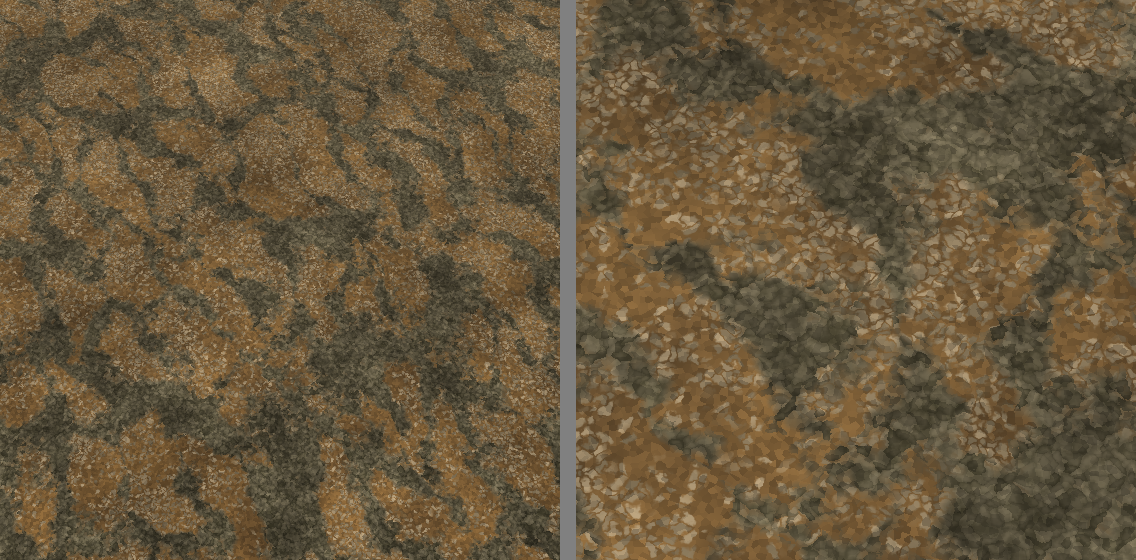
Left, the full canvas; right, a detail of the centre.
Write a Shadertoy shader that draws this texture.

```glsl
// Dry ground seen at a slant: a network of grey-green scrub around ochre soil
// patches strewn with pale stones. Stretched, warped cellular noise lays out the
// scrub; finer cells make stones, tufts and grain; layered sines add variation.

vec2 hash2(vec2 p) {
    p = vec2(dot(p, vec2(127.1, 311.7)), dot(p, vec2(269.5, 183.3)));
    return fract(sin(p) * 43758.5);
}

// Nearest distance, second distance and a random value of the nearest cell
vec3 cells(vec2 p) {
    vec2 base = floor(p), f = p - base;
    vec3 best = vec3(9.0, 9.0, 0.0);
    for (int y = -1; y <= 1; y++)
    for (int x = -1; x <= 1; x++) {
        vec2 o = vec2(x, y);
        vec2 h = hash2(base + o);
        float d = length(o + h - f);
        if (d < best.x) best = vec3(d, best.x, fract(h.x * 17.0 + h.y * 5.0));
        else best.y = min(best.y, d);
    }
    return best;
}

// Layered, rotated sines, about -1 to 1
float waves(vec2 p) {
    float sum = 0.0, amp = 0.8;
    for (int i = 0; i < 5; i++) {
        sum += amp * sin(p.x + 0.7 * sin(p.y * 0.8)) * cos(p.y);
        p = mat2(0.8, 0.6, -0.6, 0.8) * p * 1.9 + 3.7;
        amp *= 0.55;
    }
    return sum;
}

void mainImage(out vec4 fragColor, in vec2 fragCoord) {
    vec2 uv = fragCoord / iResolution.xy;

    // Mild perspective: features shrink towards the top
    vec2 ground = vec2(uv.x - 0.5, uv.y) * 1.5 / (1.5 - 0.5 * uv.y);

    // Fine layers: stones, tufts and grain
    vec2 ripple = 0.004 * vec2(waves(ground * 150.0), waves(ground.yx * 150.0 + 9.0));
    vec3 stone = cells((ground + ripple) * vec2(112.0, 122.0));
    vec3 tuft = cells((ground + ripple) * 125.0 + 31.0);
    vec3 grain = cells(ground * 200.0 + 57.0);

    // Scrub network, slanting down to the right
    vec2 band = ground + 0.036 * vec2(waves(ground * 13.0), waves(ground * 13.0 + 17.0));
    band.x += 0.36 * band.y;
    vec3 patches = cells(band * vec2(8.6, 4.0) + 3.0);
    float openness = patches.y - patches.x
        + 0.17 * waves(ground * 11.0 + 5.0)
        + 0.16 * waves(ground * 45.0)
        + 0.16 * (tuft.z - 0.5) + 0.04 * uv.y;
    float scrubCover = 1.0 - smoothstep(0.11, 0.31, openness);

    // Ochre soil, lighter and darker in places
    float soilTone = clamp(0.5 + 0.6 * waves(ground * 22.0 + 8.0), 0.0, 1.0);
    vec3 soil = mix(vec3(0.37, 0.275, 0.16), vec3(0.50, 0.37, 0.205), soilTone);

    // Pale stones, in drifts that leave some soil bare
    float density = 0.56 + 0.5 * waves(ground * 17.0 + 2.0) + 0.15 * uv.y;
    float stoneShape = smoothstep(0.03, 0.30, stone.y - stone.x)
        * smoothstep(0.75, 0.35, stone.x);
    float stoneMask = stoneShape * smoothstep(-0.12, 0.12, density - stone.z);
    vec3 stoneColor = mix(vec3(0.44, 0.39, 0.30), vec3(0.64, 0.565, 0.445),
                          fract(stone.z * 7.0));
    soil = mix(soil, stoneColor, 0.9 * stoneMask);

    // Scrub: mottled tufts with darker clumps
    float leaf = 0.65 * tuft.z + 0.35 * smoothstep(0.7, 0.1, tuft.x);
    vec3 scrub = mix(vec3(0.19, 0.18, 0.125), vec3(0.41, 0.38, 0.30), leaf);
    scrub *= 1.0 + 0.20 * waves(ground * 28.0 + 21.0);

    // Grey grit along the scrub edge, then haze with distance
    vec3 color = mix(soil, scrub, scrubCover * 0.97);
    float fringe = scrubCover * (1.0 - scrubCover);
    color = mix(color, vec3(0.41, 0.37, 0.29), 1.1 * fringe);
    color = mix(color, vec3(0.40, 0.355, 0.275), 0.22 * uv.y);

    // Broad light and dark areas, then fine grain
    color *= 1.02 + 0.10 * waves(ground * 8.0 + 40.0);
    color *= 0.85 + 0.30 * grain.z;

    fragColor = vec4(color, 1.0);
}
```
